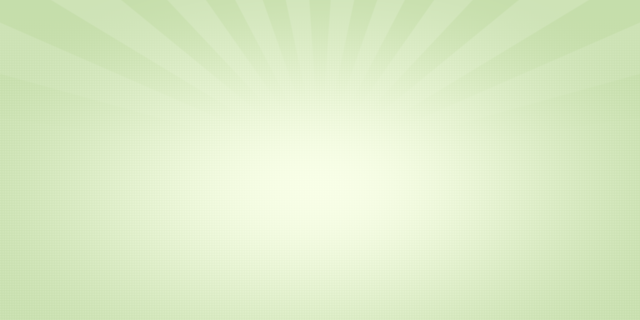
Reproduce this background procedurally as a Shadertoy shader.

```glsl
// Pale green sunburst: a soft elliptical glow sits low in the centre,
// angular rays fan out above it and fade toward the middle,
// and a very fine grid of dots made from sine waves covers the lower part.

const float TAU = 6.2831853;

// Soft-edged angular stripes, 1 inside a dark ray and 0 between rays.
float sunRays(vec2 fromHub, float pixel) {
    float angle = atan(fromHub.x, fromHub.y);
    float turn = angle * 23.0 / TAU;
    float edgeDistance = 0.24 - abs(fract(turn + 0.5) - 0.5);
    float blur = 23.0 / TAU * pixel / max(length(fromHub), 0.02);
    return smoothstep(-blur, blur, edgeDistance);
}

// Fine square grid of round dots, centred on zero.
float dotGrid(vec2 position) {
    vec2 wave = sin(position * 128.0 * TAU);
    return 0.5 * (wave.x + wave.y) + 0.3 * wave.x * wave.y;
}

void mainImage(out vec4 fragColor, in vec2 fragCoord) {
    float pixel = 1.0 / iResolution.y;
    vec2 position = fragCoord * pixel;
    position.x += 1.0 - 0.5 * iResolution.x * pixel;

    // Elliptical glow from cream to leaf green
    float radius = length((position - vec2(1.0, 0.42)) / vec2(1.0, 0.58));
    vec3 cream = vec3(0.972, 0.996, 0.905);
    vec3 leaf = vec3(0.790, 0.879, 0.692);
    vec3 color = mix(cream, leaf, smoothstep(0.0, 1.25, radius));

    // Rays shade the upper part and dissolve near the glow
    vec2 fromHub = position - vec2(1.0, 0.492);
    float rayFade = smoothstep(0.04, 0.48, fromHub.y)
                  * smoothstep(0.12, 0.55, length(fromHub));
    float ray = sunRays(fromHub, pixel) - 0.5;
    color -= vec3(0.032, 0.019, 0.045) * ray * rayFade;

    // Dots are clearest around the glow and vanish at the top
    float dotFade = (1.0 - smoothstep(0.75, 1.0, position.y))
                  * mix(0.35, 1.0, smoothstep(0.1, 0.55, radius));
    color += vec3(0.014, 0.010, 0.016) * dotGrid(position) * dotFade;

    fragColor = vec4(clamp(color, 0.0, 1.0), 1.0);
}
```
